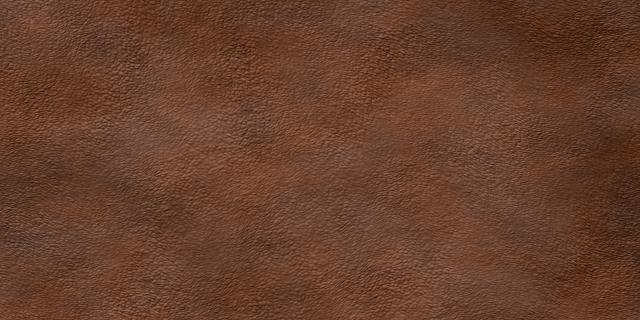
Reproduce this texture procedurally as a Shadertoy shader.

```glsl
// Worn brown leather: fine wrinkled grain over soft, cloudy staining.

const vec3 DARK_HIDE  = vec3(0.270, 0.150, 0.089);
const vec3 LIGHT_HIDE = vec3(0.545, 0.360, 0.277);
const vec3 WARM_SHIFT = vec3(0.012, -0.018, -0.038);
const vec2 FINE_GRAIN = vec2(66.0, 126.0);     // pebbles per canvas height
const vec2 COARSE_GRAIN = vec2(34.0, 70.0);
const vec2 LIGHT_STEP = vec2(-0.10, 0.40);     // toward the light, in pebbles

vec3 hash3(vec2 p) {
    vec3 q = fract(p.xyx * vec3(0.1031, 0.1030, 0.0973));
    q += dot(q, q.yxz + 33.33);
    return fract((q.xxy + q.yzz) * q.zyx);
}

// Cellular noise: x = width to the nearest crease, y = random value per cell.
vec2 cells(vec2 p) {
    vec2 home = floor(p);
    float nearest = 8.0, second = 8.0, id = 0.0;
    for (int j = -1; j <= 1; j++) {
        for (int i = -1; i <= 1; i++) {
            vec2 cell = home + vec2(i, j);
            vec3 h = hash3(cell);
            float d = length(cell + h.xy - p);
            if (d < nearest) {
                second = nearest;
                nearest = d;
                id = h.z;
            } else {
                second = min(second, d);
            }
        }
    }
    return vec2(second - nearest, id);
}

// Layered, bent sines: a smooth cloudy field around zero.
float clouds(vec2 p, float seed) {
    const mat2 TURN = mat2(0.8, 0.6, -0.6, 0.8);
    float sum = 0.0, weight = 0.5;
    p += seed;
    for (int i = 0; i < 6; i++) {
        vec2 bent = p + 1.3 * sin(p.yx * 1.1 + seed + float(i));
        sum += weight * sin(bent.x) * cos(bent.y);
        p = TURN * p * 1.8 + 2.7;
        weight *= 0.66;
    }
    return sum;
}

float patchAt(vec2 p, vec2 center, vec2 radius) {
    vec2 d = (p - center) / radius;
    return exp(-dot(d, d));
}

// Gentle bends give the rows of pebbles a changing tilt.
vec2 bendGrain(vec2 p) {
    p.y += 0.070 * sin(3.1 * p.x + 1.8 * p.y) + 0.014 * sin(15.0 * p.x - 7.0 * p.y);
    p.y += 0.003 * sin(61.0 * p.x + 23.0 * p.y);
    p.x += 0.030 * sin(6.0 * p.y + 2.0 * p.x);
    return p;
}

// Lit relief of the pebbles, around zero.
float grain(vec2 p, vec2 density) {
    vec2 q = bendGrain(p) * density;
    vec2 here = cells(q);
    vec2 above = cells(q + LIGHT_STEP);
    float height = smoothstep(-0.1, 0.65, here.x);
    float heightAbove = smoothstep(-0.1, 0.65, above.x);
    return 0.44 * (height - heightAbove) + 0.16 * (height - 0.5) + 0.16 * (here.y - 0.5);
}

// Broad light and dark areas of the hide, with smaller smudges.
float stain(vec2 p) {
    float tone = 0.43 + 0.22 * clouds(p * vec2(3.2, 5.2), 1.7);
    tone += 0.13 * clouds(p * vec2(11.0, 19.0), 6.1);
    tone += 0.20 * patchAt(p, vec2(0.95, 0.55), vec2(0.75, 0.45));
    tone += 0.18 * patchAt(p, vec2(1.60, 0.62), vec2(0.22, 0.16));
    tone -= 0.38 * patchAt(p, vec2(1.75, 0.95), vec2(0.36, 0.28));
    tone -= 0.26 * patchAt(p, vec2(1.95, 0.32), vec2(0.28, 0.30));
    return tone;
}

void mainImage(out vec4 fragColor, in vec2 fragCoord) {
    vec2 p = fragCoord / iResolution.y;

    // Average the fine grain over the pixel.
    float relief = 0.0;
    for (int k = 0; k < 4; k++) {
        vec2 offset = (vec2(k % 2, k / 2) - 0.5) * 0.5;
        vec2 s = (fragCoord + offset) / iResolution.y;
        relief += 0.25 * (0.95 * grain(s, FINE_GRAIN) + 0.40 * grain(s, COARSE_GRAIN));
    }

    // Grain depth wanders from place to place.
    float depth = 1.0 + 0.6 * clouds(p * 8.0, 8.3);
    float tone = clamp(stain(p) + depth * relief, -0.2, 1.1);

    vec3 color = mix(DARK_HIDE, LIGHT_HIDE, tone);
    color += WARM_SHIFT * clouds(p * vec2(5.5, 8.0), 4.9);
    fragColor = vec4(color, 1.0);
}
```
